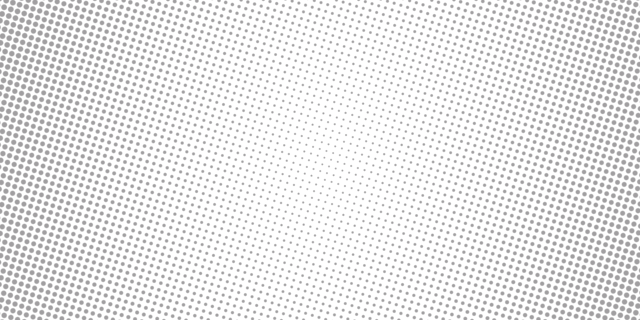
This background is drawn by a WebGL 1 fragment shader. Its source:

```glsl
precision highp float;
// Halftone backdrop: grey dots on white, set on a tilted square lattice.
// Each dot takes its radius from the distance of its own centre to a bright,
// slightly elongated middle, so dots swell steadily towards the sides.

uniform vec2 u_resolution;

const vec3 PAPER = vec3(1.0);
const vec3 INK = vec3(0.63, 0.625, 0.63);
const float TILT = -0.30;          // lattice angle in radians
const float PITCH = 0.0219;        // dot spacing in canvas heights
const vec2 GLOW_CENTRE = vec2(0.03, 0.0);
const vec2 GLOW_STRETCH = vec2(1.0, 0.8);

vec2 rotate(vec2 p, float angle) {
  float c = cos(angle);
  float s = sin(angle);
  return vec2(c * p.x - s * p.y, s * p.x + c * p.y);
}

// Dot radius in lattice cells, for a point in tilted canvas coordinates
float dotRadius(vec2 p, vec2 centre, vec2 stretch) {
  float reach = length((p - centre) * stretch);
  return mix(0.11, 0.37, pow(min(reach, 1.1), 1.15));
}

// Soft-edged disc coverage
float disc(vec2 p, float radius, float blur) {
  return 1.0 - smoothstep(radius - blur, radius + blur, length(p));
}

void main() {
  // Centred coordinates, one unit per canvas height
  vec2 p = (gl_FragCoord.xy - 0.5 * u_resolution) / u_resolution.y;

  // Tilted lattice: nearest dot and offset from it
  vec2 cell = rotate(p, -TILT) / PITCH;
  vec2 dotCentre = floor(cell) + 0.5;

  // Dot size follows the glow
  vec2 glow = rotate(GLOW_CENTRE, -TILT);
  float radius = dotRadius(dotCentre * PITCH, glow, GLOW_STRETCH);

  // Edge softness of about one pixel
  float blur = 0.9 / (PITCH * u_resolution.y);
  float ink = disc(cell - dotCentre, radius, blur);

  gl_FragColor = vec4(mix(PAPER, INK, ink), 1.0);
}
```
